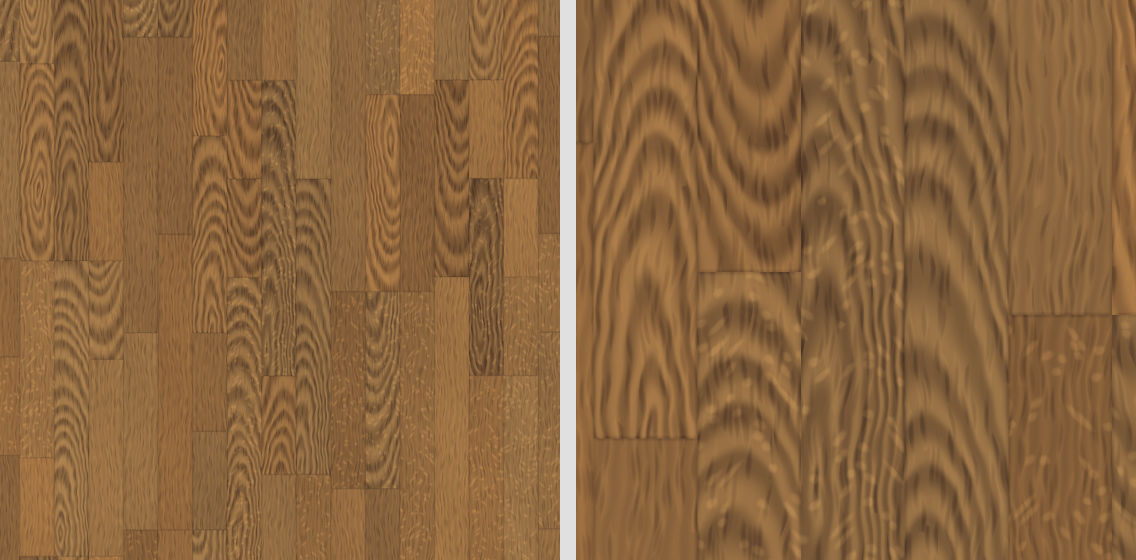
Left, the full canvas; right, a detail of the centre.
A WebGL 1 fragment shader for this texture:

```glsl
precision highp float;
// Three-strip oak parquet: staggered brown planks with arched grain, pores and pale ray flecks.
uniform vec2 u_resolution;

const float STRIPS = 16.2;        // strips across the canvas
const float FIRST_STRIP = 0.43;   // hidden part of the leftmost strip
const float MODULE = 2.85;        // shortest plank, in strip widths
const float CYCLE = 5.0;          // modules before the joint layout is drawn anew
const vec3 DARK_OAK = vec3(0.36, 0.25, 0.16);
const vec3 LIGHT_OAK = vec3(0.67, 0.49, 0.29);

float hash(vec2 p) {
  p = fract(p * vec2(0.1031, 0.1137) + 0.37);
  p += dot(p, p.yx + 19.19);
  return fract((p.x + p.y) * p.x * 7.31 + p.y * 3.7);
}

// Cellular noise: distance to the nearest point and that point's random value.
vec2 cellular(vec2 p) {
  vec2 cell = floor(p), best = vec2(9.0, 0.0);
  for (int j = -1; j <= 1; j++) {
    for (int i = -1; i <= 1; i++) {
      vec2 c = cell + vec2(float(i), float(j));
      vec2 point = c + vec2(hash(c), hash(c + 41.3));
      float d = distance(p, point);
      if (d < best.x) best = vec2(d, hash(c + 87.7));
    }
  }
  return best;
}

// Start and end of the plank, in modules, that holds this row of a strip.
vec2 plankSpan(float strip, float row) {
  float cycle = floor(row / CYCLE);
  float local = row - cycle * CYCLE;
  float middle = hash(vec2(strip, cycle)) > 0.5 ? 3.0 : 2.0;
  vec2 span = local < middle ? vec2(0.0, middle) : vec2(middle, CYCLE);
  if (hash(vec2(strip + 23.0, cycle + span.x * 7.0)) > 0.72) {
    float cut = span.x + 1.0;
    span = local < cut ? vec2(span.x, cut) : vec2(cut, span.y);
  }
  return span + cycle * CYCLE;
}

// Slow sideways drift of the fibres.
float drift(vec2 q, float seed) {
  return 0.06 * sin(q.y * 1.3 + seed) + 0.025 * sin(q.y * 3.7 + q.x * 4.0 + seed * 2.0)
       + 0.010 * sin(q.y * 11.0 - q.x * 9.0 + seed);
}

// Growth rings of a tilted trunk cut lengthwise: arches near its axis, lines far away.
float growthRings(vec2 q, float axis, float slope, float apex, float seed) {
  float radius = length(vec2(q.x - axis, slope * (q.y - apex)));
  float phase = fract(radius * 8.5 + 0.35 * sin(radius * 9.0 + seed) + seed);
  return smoothstep(0.1, 0.6, phase) * (1.0 - smoothstep(0.7, 1.0, phase));
}

// Pale patches where the cut crosses the rays of the wood.
float rayFlecks(vec2 q, float seed) {
  vec2 bent = q + vec2(0.12 * sin(q.y * 5.0 + seed), 0.15 * sin(q.x * 6.0 + seed));
  vec2 cell = cellular(bent * vec2(5.0, 5.5) + seed * 3.0);
  return (1.0 - smoothstep(0.12, 0.38, cell.x)) * step(0.5, cell.y);
}

vec3 parquet(vec2 p) {
  // Plank layout: three strips share one board offset
  float strip = floor(p.x);
  float board = floor((strip - 1.0) / 3.0);
  float row = p.y / MODULE + hash(vec2(board, 7.0)) + floor(CYCLE * hash(vec2(strip, 3.0)));
  vec2 span = plankSpan(strip, row);
  vec2 id = vec2(strip, span.x);
  vec2 q = vec2(p.x - strip, (row - span.x) * MODULE);
  float plankLength = (span.y - span.x) * MODULE;

  // Character of this plank
  float shade = hash(id + 11.0);
  float seed = 20.0 * hash(id + 29.0);
  float place = hash(id + 53.0);
  float bold = step(0.68, hash(id + 71.0));
  float flecked = step(0.74, hash(id + 97.0));

  // Grain
  vec2 fibre = q + vec2(drift(q, seed), 0.0);
  float farAxis = place > 0.5 ? 2.0 + 3.0 * place : -1.5 - 4.0 * place;
  float axis = mix(farAxis, 0.15 + 0.7 * place, bold);
  float slope = mix(0.08, 0.13 + 0.1 * shade, bold);
  float rings = growthRings(fibre, axis, slope, mix(-2.0, 8.0, fract(seed)), seed);
  vec2 pore = cellular(fibre * vec2(17.0, 2.4) + seed * 5.0);
  float poreMark = (1.0 - smoothstep(0.15, 0.55, pore.x)) * step(0.45, pore.y);
  float cloud = sin(q.y * 0.9 + seed) * sin(q.x * 2.3 + q.y * 0.4 + seed);

  // Tone from dark to light
  float tone = 0.77 + 0.07 * bold + 0.36 * (shade - 0.5) + 0.06 * cloud;
  tone -= rings * mix(0.17, 0.55, bold) * (0.6 + 0.6 * pore.y);
  tone -= 0.24 * poreMark;
  tone += 0.16 * (pore.y - 0.5);
  tone += 0.28 * flecked * rayFlecks(q, seed);

  // Fine seams between planks
  float edge = min(min(q.x, 1.0 - q.x), min(q.y, plankLength - q.y));
  tone -= 0.22 * (1.0 - smoothstep(0.0, 0.04, edge));

  vec3 warmth = 1.0 + (place - 0.5) * vec3(0.04, -0.02, -0.08);
  return mix(DARK_OAK, LIGHT_OAK, clamp(tone, -0.2, 1.12)) * warmth;
}

void main() {
  // Four samples per pixel smooth the edges
  vec3 color = vec3(0.0);
  for (int j = 0; j < 2; j++) {
    for (int i = 0; i < 2; i++) {
      vec2 shift = vec2(float(i), float(j)) * 0.5 - 0.25;
      vec2 uv = (gl_FragCoord.xy + shift) / u_resolution;
      color += 0.25 * parquet(uv * STRIPS + vec2(FIRST_STRIP, 0.0));
    }
  }
  gl_FragColor = vec4(color, 1.0);
}
```
